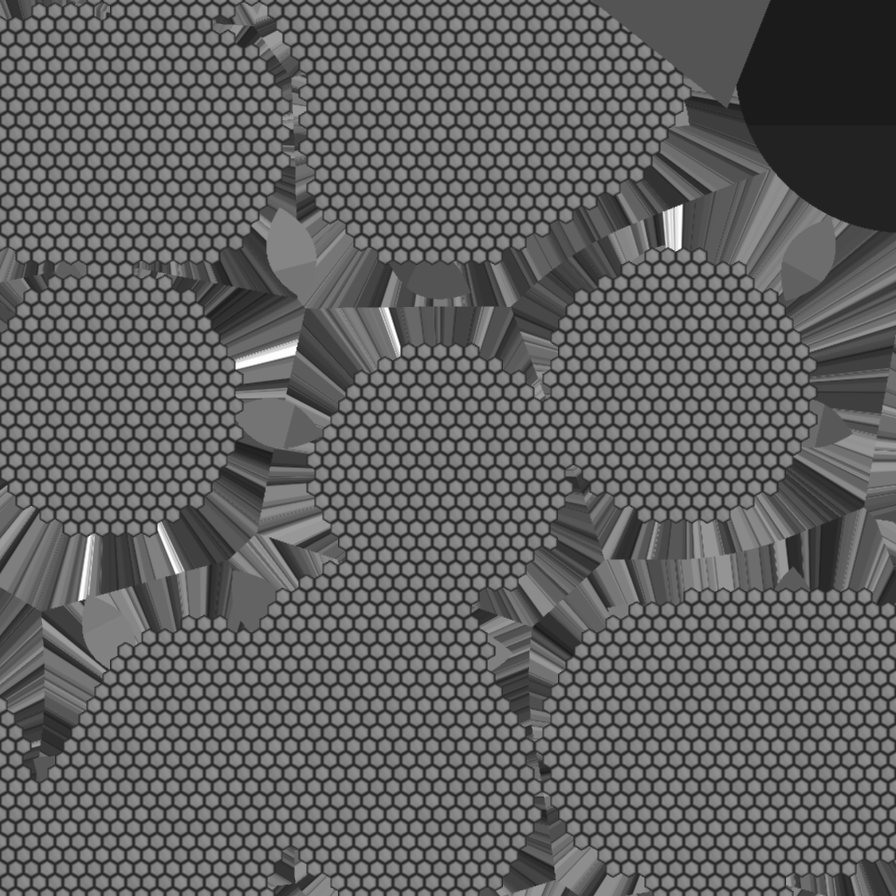
A three.js fragment shader for this pattern:

```glsl
// Grey mosaic: scattered rounded grains tiled with small bevelled hexagons.
// The gaps are filled with streaks that fan out from the nearest grain's rim
// and meet in sharp seams, broken by flat lens shards and one dark void.
varying vec2 vUv;

vec2 hash2(vec2 p) {
  vec3 q = fract(vec3(p.xyx) * vec3(0.1031, 0.1030, 0.0973));
  q += dot(q, q.yzx + 33.33);
  return fract((q.xx + q.yz) * q.zy);
}

vec2 rotate(vec2 p, float a) {
  return vec2(cos(a) * p.x + sin(a) * p.y, cos(a) * p.y - sin(a) * p.x);
}

// Closest capsule grain: x = signed distance, y = arc length along its rim, z = seed
vec3 nearestGrain(vec2 p) {
  vec2 home = floor(p * 3.0), normal = vec2(1.0), owner = home;
  float best = 9.0, along = 0.0, rim = 0.15;
  for (int j = -1; j <= 1; j++) {
    for (int i = -1; i <= 1; i++) {
      vec2 id = home + vec2(float(i), float(j));
      if (min(id.x, id.y) > 1.5) continue; // leaves the void's corner free
      vec2 shape = hash2(id + 57.0);
      vec2 centre = (id + 0.5 + 0.5 * (hash2(id + 21.0) - 0.5)) / 3.0;
      vec2 q = rotate(p - centre, 6.2832 * shape.x);
      float halfLength = 0.07 * shape.y;
      float radius = 0.14 + 0.035 * hash2(id + 83.0).x;
      float x = clamp(q.x, -halfLength, halfLength);
      vec2 n = q - vec2(x, 0.0);
      float d = length(n) - radius;
      if (d < best) {
        best = d; normal = n; along = x; rim = radius; owner = id;
      }
    }
  }
  float arc = abs(atan(normal.y, normal.x)) * rim - along;
  return vec3(best, normal.y < 0.0 ? -arc : arc, dot(owner, vec2(7.0, 31.0)));
}

float streakTone(float index, float seed) {
  vec2 h = hash2(vec2(index + 200.0, seed + 300.0));
  return h.y > 0.988 ? 0.92 : mix(0.17, 0.57, h.x);
}

// Uneven stripes across the rim, each with a slanted bevel and a fine groove
float streaks(float arc, float seed) {
  float s = arc / 0.0115 + 0.3 * sin(arc * 170.0 + seed) + 0.15 * sin(arc * 410.0);
  float k = floor(s), f = s - k;
  float tone = mix(streakTone(k - 1.0, seed), streakTone(k, seed), smoothstep(0.0, 0.12, f));
  float bevel = 1.08 - 0.3 * smoothstep(0.45, 0.6, f) * hash2(vec2(k + 90.0, seed + 150.0)).x;
  float groove = 1.0 - 0.35 * smoothstep(0.84, 0.95, f) * (1.0 - smoothstep(0.95, 1.0, f));
  return tone * bevel * groove;
}

// Dark-edged hexagon with a faintly mottled face
float hexagon(vec2 g, vec2 centre) {
  vec2 a = abs(g);
  float edge = 0.5 - max(a.x, dot(a, vec2(0.5, 0.866)));
  float face = 0.525 + 0.03 * (hash2(floor(centre * 400.0) + 40.0).x - 0.5);
  face += 0.05 * (edge - 0.25) + 0.02 * sin(g.x * 9.0 + g.y * 5.0);
  return mix(0.14, face, smoothstep(0.0, 0.19, edge));
}

float mosaic(vec2 p) {
  // Staggered lattice of hexagons, 57 across
  vec2 u = p * 57.0, lattice = vec2(1.0, 1.7320508);
  vec2 a = mod(u, lattice) - 0.5 * lattice;
  vec2 b = mod(u - 0.5 * lattice, lattice) - 0.5 * lattice;
  vec2 g = dot(a, a) < dot(b, b) ? a : b;
  vec2 centre = (u - g) / 57.0;

  float tone;
  if (nearestGrain(centre).x < 0.0) {
    tone = hexagon(g, centre);
  } else {
    vec3 grain = nearestGrain(p);
    tone = streaks(grain.y, grain.z);

    // Lens shards, one per coarse cell, visible only in the gaps
    vec2 id = floor(p * 5.0);
    vec2 h = hash2(id + 11.0);
    vec2 q = rotate(p - (id + 0.35 + 0.3 * h) / 5.0, 6.2832 * h.y);
    float lens = abs(q.y) - 0.027 * (1.0 - q.x * q.x / 0.0028);
    if (lens < 0.0) {
      tone = mix(0.3, 0.54, h.x) - (q.x > 0.015 ? 0.08 * h.y : 0.0);
    }
  }

  // Dark void in the upper right, with a flat shard beside it
  float wall = p.x - 0.86 + 0.4 * (1.0 - p.y);
  if (wall > 0.0 && length(p - vec2(1.01, 0.93)) < 0.19) {
    tone = p.y > 0.86 ? 0.105 : 0.135;
  } else if (wall < 0.0 && p.y > 1.0 - 0.8 * (p.x - 0.66)) {
    tone = 0.33;
  }
  return tone;
}

void main() {
  // Four samples smooth the seams and shard edges
  float tone = 0.0;
  for (int i = 0; i < 4; i++) {
    vec2 corner = vec2(mod(float(i), 2.0), floor(float(i) / 2.0)) - 0.5;
    tone += 0.25 * mosaic(vUv + corner * 0.001);
  }
  gl_FragColor = vec4(vec3(tone), 1.0);
}
```
